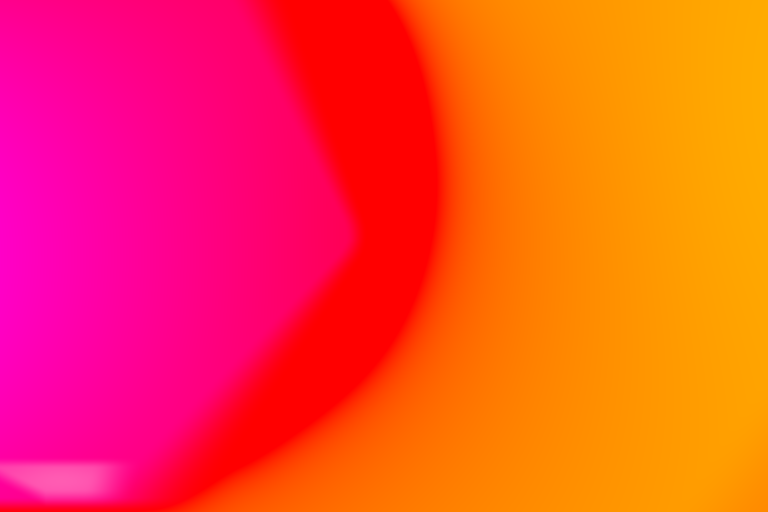
A WebGL 2 fragment shader for this background:

```glsl
#version 300 es
precision highp float;
// A soft magenta wedge inside a red disc, glowing out into a wide orange field.
// The disc is a polar curve, the wedge a smooth maximum of two half planes;
// colour ramps follow the distance to those edges. Units: canvas height = 1.

#define DISC_CENTRE vec2(0.25, 0.64)
#define DISC_RADIUS 0.603
#define WEDGE_TIP vec2(0.72, 0.53)
#define TIP_ROUNDING 0.04
#define GLOW_NEAR 0.03
#define GLOW_FAR 0.16
#define SHEEN_COLOUR vec3(1.0, 0.36, 0.70)

uniform vec2 u_resolution;
out vec4 outColour;

float smoothMax(float a, float b, float k) {
    float h = max(k - abs(a - b), 0.0) / k;
    return max(a, b) + 0.25 * h * h * k;
}

float bell(float x) { return exp(-x * x); }

// Distance outside the slightly uneven red disc
float discDistance(vec2 p) {
    vec2 q = p - DISC_CENTRE;
    float angle = atan(q.y, q.x);
    float radius = DISC_RADIUS + 0.018 * smoothstep(0.1, 0.65, angle)
        - 0.016 * bell((angle + 0.95) / 0.3)
        + 0.035 * (1.0 - smoothstep(-1.5, -1.2, angle))
        + 0.06 * (1.0 - smoothstep(-1.95, -1.5, angle));
    return length(q) - radius;
}

// Signed distance to the wedge that points right
float wedgeDistance(vec2 p) {
    vec2 q = p - WEDGE_TIP;
    float upper = dot(q, normalize(vec2(1.0, 0.378)));
    float lower = dot(q, normalize(vec2(1.0, -0.713)));
    return smoothMax(upper, lower, TIP_ROUNDING);
}

// Green level of the orange field: quick rise, then a long slow one
float orangeLevel(vec2 p, float d) {
    float reach = GLOW_FAR * mix(1.5, 0.6, p.y);
    float level = 0.27 * (1.0 - exp(-d / GLOW_NEAR))
        + 0.27 * (1.0 - exp(-d / reach)) + 0.13 * d;
    level += 0.05 * bell(length((p - vec2(1.5, 0.75)) / vec2(0.3, 0.5)));
    float corner = dot(p - vec2(1.5, 0.0), normalize(vec2(1.0, -0.7)));
    return level - 0.1 * smoothstep(-0.16, 0.02, corner);
}

// Blue level of the wedge: strongest at the left, weaker above and below
float magentaLevel(vec2 p) {
    float dy = p.y - 0.5;
    return 0.78 - 0.66 * p.x - 0.9 * dy * dy * max(1.0 - 1.5 * p.x, 0.0);
}

// Pale, tapering patch in the lower left corner
float sheenMask(vec2 p) {
    float top = 1.0 - smoothstep(0.085, 0.108, p.y);
    float bottom = smoothstep(-0.012, 0.025, p.y - max(0.02, 0.065 - 0.5 * p.x));
    float right = 1.0 - smoothstep(0.17, 0.27, p.x - 0.3 * (p.y - 0.06));
    float body = 0.6 + 0.4 * bell(length((p - vec2(0.12, 0.06)) / vec2(0.12, 0.04)));
    return top * bottom * right * body;
}

void main() {
    vec2 p = gl_FragCoord.xy / u_resolution.y;
    p.x *= 1.5 * u_resolution.y / u_resolution.x;

    // Red disc and orange glow
    vec3 colour = vec3(1.0, orangeLevel(p, max(discDistance(p), 0.0)), 0.0);

    // Magenta wedge, blurring more away from its tip
    float dy = p.y - WEDGE_TIP.y;
    float blur = 0.03 + (dy > 0.0 ? 0.13 : 0.22) * abs(dy);
    float wedge = 1.0 - smoothstep(-blur, 0.25 * blur, wedgeDistance(p));
    wedge *= smoothstep(-0.005, 0.03, p.y);
    colour.b += magentaLevel(p) * wedge;

    // Corner sheen
    colour = mix(colour, SHEEN_COLOUR, sheenMask(p));
    outColour = vec4(clamp(colour, 0.0, 1.0), 1.0);
}
```
